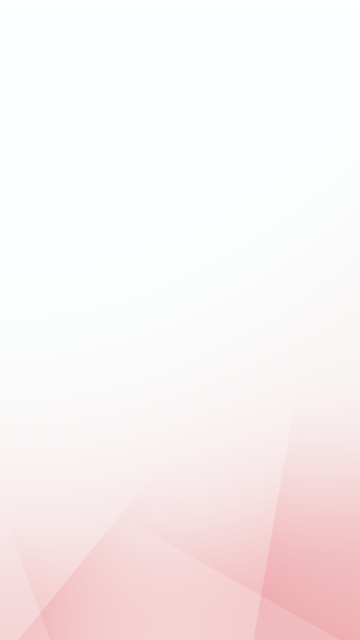
Give the GLSL for this background, as a Shadertoy shader.

```glsl
const float ASPECT = 16.0 / 9.0;
const vec3 COOL_WHITE = vec3(0.988, 1.0, 1.0);
const vec3 WARM_WHITE = vec3(0.98, 0.967, 0.967);
const vec3 ROSE = vec3(0.94, 0.70, 0.71);

// Bell-shaped falloff, 1 at zero
float bell(float d, float width) {
    float q = d / width;
    return exp(-q * q);
}

// Shade cast on one side of a straight crease, fading in from its tip
float creaseShade(vec2 p, vec2 tip, vec2 end, float width, float soft) {
    vec2 along = end - tip;
    vec2 dir = normalize(along);
    float side = dot(p - tip, vec2(-dir.y, dir.x));
    float travel = dot(p - tip, dir) / length(along);
    float edge = smoothstep(-soft, soft, side);
    return edge * exp(-max(side, 0.0) / width) * smoothstep(0.0, 0.75, travel);
}

// Pale backdrop, cool at the upper left and warmer below
vec3 backdrop(vec2 uv) {
    float height = uv.y - 0.25 * uv.x * uv.x;
    vec3 col = mix(WARM_WHITE, COOL_WHITE, smoothstep(0.2, 0.62, height));
    return mix(col, vec3(1.0), smoothstep(0.986, 0.991, uv.y));
}

// Rose haze rising from the floor, deepest in the right corner
float haze(vec2 uv, vec2 p) {
    float height = max(uv.y - 0.11 * uv.x * uv.x, 0.0);
    float corner = bell(length(p - vec2(1.05, 0.0)), 0.38);
    return 0.48 * bell(height, 0.2) + 0.32 * corner;
}

void mainImage(out vec4 fragColor, in vec2 fragCoord) {
    vec2 uv = fragCoord / iResolution.xy;
    vec2 p = uv * vec2(1.0, ASPECT);
    float soft = 0.8 / iResolution.x;

    // Overlapping folded sheets
    float rose = haze(uv, p);
    rose += 0.17 * creaseShade(p, vec2(0.0, 0.389), vec2(0.139, 0.0), 0.10, soft);
    rose += 0.27 * creaseShade(p, vec2(0.463, 0.505), vec2(0.051, 0.0), 0.16, soft);
    rose += 0.20 * creaseShade(p, vec2(0.231, 0.400), vec2(0.944, 0.0), 0.15, soft);
    rose += 0.27 * creaseShade(p, vec2(0.838, 0.771), vec2(0.704, 0.0), 0.20, soft);

    vec3 col = mix(backdrop(uv), ROSE, min(rose, 1.35));
    fragColor = vec4(clamp(col, 0.0, 1.0), 1.0);
}
```
